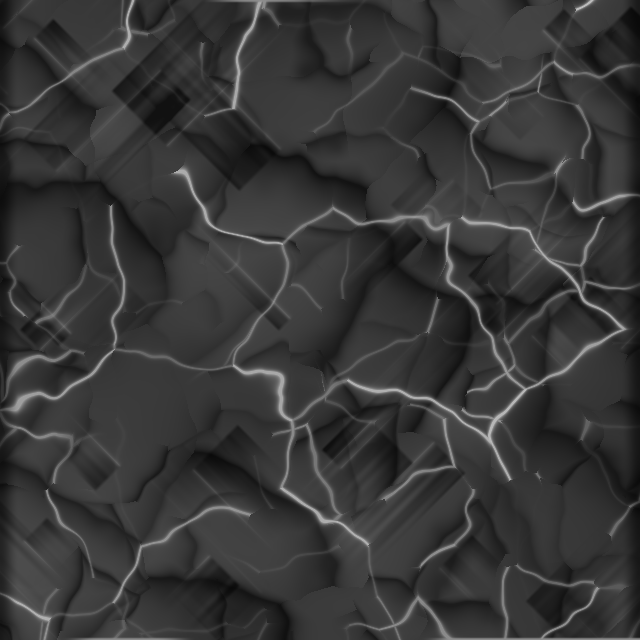
Reproduce this texture procedurally as a three.js fragment shader.

```glsl
varying vec2 vUv;

float hash(vec2 p) {
  vec3 q = fract(p.xyx * 0.1031);
  q += dot(q, q.yzx + 33.33);
  return fract((q.x + q.y) * q.z);
}

vec2 hash2(vec2 p) {
  return vec2(hash(p + 7.3), hash(p + 51.7));
}

float noise(vec2 p) {
  vec2 i = floor(p), f = fract(p);
  f = f * f * (3.0 - 2.0 * f);
  return mix(mix(hash(i), hash(i + vec2(1, 0)), f.x),
             mix(hash(i + vec2(0, 1)), hash(i + vec2(1, 1)), f.x), f.y);
}

vec2 wobble(vec2 p) {
  return vec2(noise(p), noise(p + 43.0)) - 0.5;
}

// Cell borders of varied strength, with a different falloff on each side
float web(vec2 p, float scale, float seed, float keep, vec2 falloff) {
  p = p * scale + seed;
  vec2 cell = floor(p), home = cell, toHome = vec2(9.0);
  for (int j = -1; j <= 1; j++)
    for (int i = -1; i <= 1; i++) {
      vec2 id = cell + vec2(i, j);
      vec2 r = id + hash2(id) - p;
      if (dot(r, r) < dot(toHome, toHome)) { toHome = r; home = id; }
    }
  float line = 0.0;
  for (int j = -2; j <= 2; j++)
    for (int i = -2; i <= 2; i++) {
      if (i == 0 && j == 0) continue;
      vec2 id = home + vec2(i, j);
      vec2 r = id + hash2(id) - p;
      vec2 across = normalize(r - toHome);
      float d = dot(0.5 * (r + toHome), across) / scale;
      float strength = smoothstep(1.0 - keep, 1.0, hash(home + id + seed));
      float width = across.x + 0.6 * across.y > 0.0 ? falloff.x : falloff.y;
      line = max(line, strength * exp(-max(d - 0.0012, 0.0) / width));
    }
  return line;
}

// Diagonal streaked slabs with a bright rim and a dark, sharp end
float slabs(vec2 p) {
  vec2 q = mat2(0.7071, 0.7071, -0.7071, 0.7071) * p * 7.0 + 20.0;
  float sum = 0.0;
  for (int j = -2; j <= 2; j++)
    for (int i = -2; i <= 2; i++) {
      vec2 id = floor(q) + vec2(i, j);
      vec2 d = q - id - hash2(id);
      if (hash(id + 90.0) > 0.5) d = vec2(d.y, -d.x);
      if (hash(id + 130.0) > 0.5) d = -d;
      vec2 size = vec2(0.3, 0.1) + vec2(1.1, 0.38) * hash2(id + 200.0);
      vec2 u = d / size;
      float along = smoothstep(-1.0, 0.5, u.x) * smoothstep(0.0, 0.05, size.x - d.x);
      float inside = along * smoothstep(0.0, 0.04, size.y - abs(d.y));
      float streak = noise(vec2(d.y * 17.0, d.x * 0.8) + id * 17.0) - 0.5;
      float rim = along * exp(-abs(size.y - d.y) / 0.018);
      float tip = smoothstep(0.1, 1.0, u.x);
      float strength = smoothstep(0.25, 0.9, hash(id + 310.0));
      sum += strength * (inside * (0.05 * u.y + 0.1 * streak - 0.1 * tip) + 0.12 * rim);
    }
  return sum;
}

void main() {
  vec2 p = vUv;
  vec2 bent = p + 0.06 * wobble(p * 9.0) + 0.016 * wobble(p * 34.0);

  // Broad grey relief
  float grey = 0.25 + 0.09 * (noise(p * 6.0 + 11.0) - 0.5);
  grey += slabs(p);

  // Soft dark creases
  float crease = web(bent, 4.5, 31.0, 0.8, vec2(0.036, 0.010));
  crease = max(crease, 0.8 * web(bent, 9.0, 67.0, 0.6, vec2(0.016, 0.005)));
  grey = max(grey, 0.07) * (1.0 - 0.72 * crease);

  // Bright veins, wide loops and local fine ones
  float crowd = smoothstep(0.3, 0.65, noise(p * 4.0 + 5.0));
  float vein = web(bent, 4.6, 112.0, 0.75, vec2(0.0022));
  vein = max(vein, 0.7 * crowd * web(bent, 9.5, 153.0, 0.65, vec2(0.002)));
  float halo = web(bent, 4.6, 112.0, 0.75, vec2(0.012));
  grey += 0.05 * halo;
  grey = mix(grey, 0.74, vein);

  // Dim sides and broken light lines at top and bottom
  vec2 rim = min(p, 1.0 - p);
  grey *= mix(0.45, 1.0, smoothstep(0.0, 0.03, rim.x));
  float border = 1.0 - smoothstep(0.001, 0.005, rim.y);
  grey = mix(grey, 0.55, border * smoothstep(0.35, 0.6, noise(p * 5.0 + 80.0)));

  gl_FragColor = vec4(vec3(clamp(grey, 0.04, 0.8)), 1.0);
}
```
